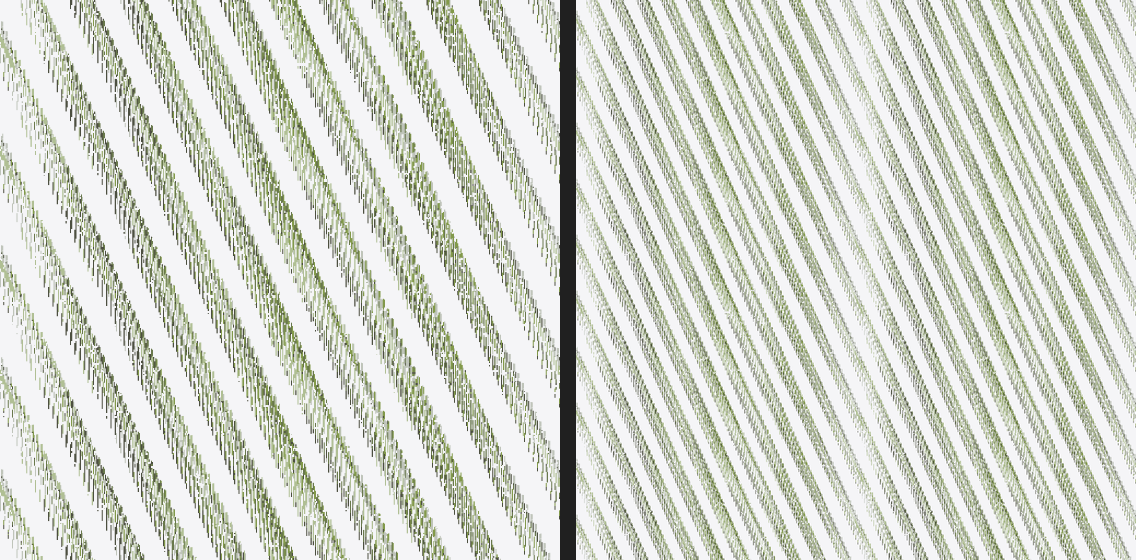
Left: one tile. Right: repeated 2 by 2.
Reproduce this pattern procedurally as a WebGL 1 fragment shader.

```glsl
precision highp float;
// Slanted bands of fine vertical strokes on a pale ground: dense tufts at the
// upper edge thinning into long drips. One stroke motif repeats in every cell;
// its strokes sway and swell slowly once across the canvas.

uniform vec2 u_resolution;

const float BANDS_DOWN = 5.0;
const float BANDS_ACROSS = 11.0;
const float CELLS = 128.0;        // motif repeats across
const float THREADS = 512.0;      // sampling threads across
const float GRAIN_ROWS = 256.0;   // rows of wear flecks
const float BAND_START = 0.16;    // band offset at the left edge, in periods
const int STROKES = 19;           // strokes in the motif
const int SAMPLES = 4;            // horizontal smoothing samples
const float SPREAD = 0.45;        // depth of the lowest stroke, in periods
const float CORE = 0.50;          // inked part of a stroke's width
const float WEAR = 0.06;          // share of missing flecks
const float SWAY = 0.15;          // sideways drift of strokes, in cells
const float SWELL = 0.35;         // change of stroke width across the canvas
const float DRIP_START = 0.8;     // strokes beyond this rank are long drips
const float TAU = 6.28319;

const vec3 PAPER = vec3(0.96, 0.96, 0.97);
const vec3 PALE_GREY = vec3(0.75, 0.77, 0.73);
const vec3 PALE_GREEN = vec3(0.69, 0.75, 0.58);
const vec3 OLIVE = vec3(0.41, 0.47, 0.30);
const vec3 LEAF = vec3(0.51, 0.60, 0.29);
const vec3 DARK = vec3(0.30, 0.31, 0.25);

float hash(vec2 p) {
  return fract(sin(dot(p, vec2(127.1, 311.7))) * 43758.5);
}

// Ink of a stroke core, shifting slowly between dark, olive and leaf green.
vec3 inkColor(float pick, float x) {
  float tone = pick + 0.2 * cos(TAU * (x - 0.66));
  return tone < 0.20 ? DARK : (tone < 0.68 ? OLIVE : LEAF);
}

vec3 edgeColor(float pick, float x) {
  return pick + 0.2 * cos(TAU * (x - 0.33)) > 0.68 ? PALE_GREEN : PALE_GREY;
}

vec3 strokes(vec2 uv) {
  // Wear flecks live on a grid that wraps with the canvas.
  float thread = mod(floor(uv.x * THREADS), THREADS);
  float row = mod(floor(uv.y * GRAIN_ROWS), GRAIN_ROWS);
  float grain = hash(vec2(thread, row));
  float x = (thread + 0.5) / THREADS;
  float softness = BANDS_DOWN / u_resolution.y;
  float stretch = 1.0 - 0.25 * cos(TAU * (x - 0.05));
  vec3 color = PAPER;

  // Drips first, tufts last so that they lie on top.
  for (int i = 0; i < STROKES; i++) {
    float id = float(STROKES - i);
    float f = id / float(STROKES);
    float pickA = hash(vec2(id, 3.0));
    float pickB = hash(vec2(id, 8.0));
    float phase = TAU * (x + hash(vec2(id, 15.0)));

    // Nearest copy of this stroke and the offset from its axis.
    float along = x * CELLS - fract(id * 0.618) - SWAY * sin(phase);
    float cell = floor(along + 0.5);
    float side = along - cell;

    // Depth below the upper edge of the band, in periods.
    float depth = fract(BANDS_DOWN * (1.0 - uv.y) - BAND_START
                        - BANDS_ACROSS * cell / CELLS);
    float top = 0.03 + SPREAD * pow(f, 2.0) + (pickB - 0.5) * 0.3 * side;
    float halfLength = 0.5 * mix(0.07, 0.125, f) * (0.6 + 0.7 * pickA) * stretch;
    float halfWidth = mix(0.13, 0.085, f) * (1.0 + SWELL * cos(phase));

    float inset = halfLength - abs(depth - top - halfLength);
    float cover = clamp(inset / softness + 0.5, 0.0, 1.0);
    cover *= step(abs(side), halfWidth) * step(WEAR, grain);

    // Cores carry dark flecks, and drips darken toward their lower tips.
    bool core = abs(side) < CORE * halfWidth;
    bool tip = f > DRIP_START && depth > top + 1.2 * halfLength;
    vec3 ink = core ? inkColor(pickB, x) : edgeColor(pickA, x);
    if (core && (tip || grain > 0.92)) ink = DARK;
    color = mix(color, ink, cover);
  }
  return color;
}

void main() {
  vec3 sum = vec3(0.0);
  for (int s = 0; s < SAMPLES; s++) {
    float shift = (float(s) + 0.5) / float(SAMPLES) - 0.5;
    sum += strokes((gl_FragCoord.xy + vec2(shift, 0.0)) / u_resolution);
  }
  gl_FragColor = vec4(sum / float(SAMPLES), 1.0);
}
```
